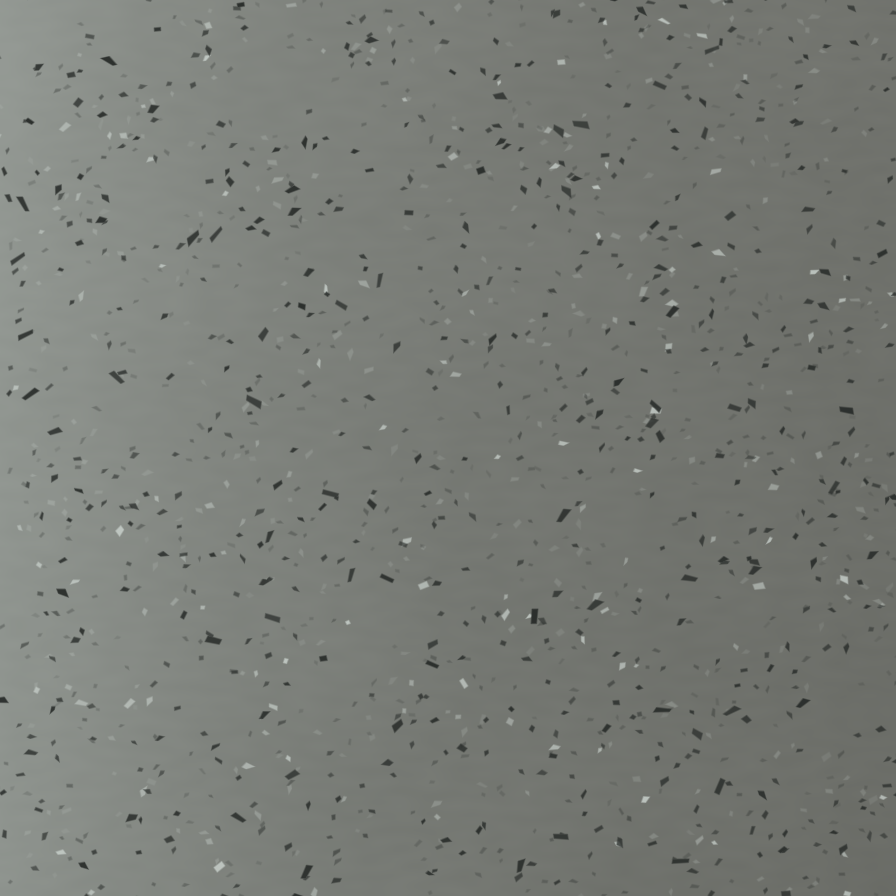
Reproduce this texture procedurally as a Shadertoy shader.

```glsl
const vec3 SHADE_SIDE = vec3(0.405, 0.410, 0.388);
const vec3 LIGHT_SIDE = vec3(0.567, 0.588, 0.567);
const vec3 DARK_CHIP = vec3(0.17, 0.185, 0.175);
const vec3 PALE_CHIP = vec3(0.76, 0.79, 0.77);
const float LIGHT_FALLOFF = 1.85;
const float VERTICAL_TILT = 0.022;
const float MOTTLE = 0.012;
const float CLUSTER_SCALE = 9.0;
const float CLUSTER_CONTRAST = 1.5;
const float MEAN_ANGLE = 0.25;
const float ANGLE_SPREAD = 2.3;
const float EDGE_SOFTNESS = 0.0013;

// Integer hash: three random values per cell
vec3 hash3(vec2 cell, float seed) {
    uvec3 v = uvec3(ivec3(vec3(cell, seed)) + 4096);
    v = v * 1664525u + 1013904223u;
    v.x += v.y * v.z; v.y += v.z * v.x; v.z += v.x * v.y;
    v ^= v >> 16u;
    v.x += v.y * v.z; v.y += v.z * v.x; v.z += v.x * v.y;
    return vec3(v >> 8u) / 16777216.0;
}

float cornerSlope(vec2 cell, vec2 offset) {
    float angle = 6.28318 * hash3(cell, 91.0).x;
    return dot(vec2(cos(angle), sin(angle)), offset);
}

float gradientNoise(vec2 p) {
    vec2 i = floor(p), f = fract(p);
    vec2 w = f * f * f * (f * (f * 6.0 - 15.0) + 10.0);
    vec2 e = vec2(1.0, 0.0);
    float low = mix(cornerSlope(i, f), cornerSlope(i + e, f - e), w.x);
    float high = mix(cornerSlope(i + e.yx, f - e.yx), cornerSlope(i + 1.0, f - 1.0), w.x);
    return mix(low, high, w.y);
}

// Distance to a skewed, tapering sliver
float chipDistance(vec2 p, vec2 halfSize, float skew) {
    p.x += p.y * skew;
    float halfWidth = halfSize.y * (1.0 + 0.45 * skew * p.x / halfSize.x);
    vec2 d = abs(p) - vec2(halfSize.x, halfWidth) + 0.0007;
    return length(max(d, 0.0)) + min(max(d.x, d.y), 0.0) - 0.0007;
}

// One layer of scattered chips; returns opacity
float chips(vec2 uv, float cells, float seed, float share, vec2 lengths, vec2 widths, vec2 opacity) {
    vec2 home = floor(uv * cells);
    float edge = max(EDGE_SOFTNESS, 0.7 / iResolution.y);
    float cover = 0.0;
    for (int y = -1; y <= 1; y++) {
        for (int x = -1; x <= 1; x++) {
            vec2 cell = home + vec2(x, y);
            vec3 place = hash3(cell, seed);
            vec3 form = hash3(cell, seed + 1.0);
            vec3 tone = hash3(cell, seed + 2.0);
            vec2 center = (cell + place.xy) / cells;
            float cluster = gradientNoise(center * CLUSTER_SCALE + 3.7);
            float density = share * max(0.1, 0.8 + 0.4 * center.x + CLUSTER_CONTRAST * cluster);
            if (place.z > density) continue;

            float angle = MEAN_ANGLE + ANGLE_SPREAD * (form.x - 0.5) * (0.4 + 0.9 * tone.z);
            float c = cos(angle), s = sin(angle);
            vec2 p = mat2(c, -s, s, c) * (uv - center);
            vec2 size = vec2(mix(lengths.x, lengths.y, form.y * form.y),
                             mix(widths.x, widths.y, form.z));
            float d = chipDistance(p, 0.5 * size, 1.6 * (tone.x - 0.5));
            float alpha = mix(opacity.x, opacity.y, tone.y);
            cover = max(cover, alpha * (1.0 - smoothstep(-edge, edge, d)));
        }
    }
    return cover;
}

void mainImage(out vec4 fragColor, in vec2 fragCoord) {
    vec2 uv = fragCoord / iResolution.xy;

    // Sheet lit from the left, with broad and streaky mottling
    float light = exp(-LIGHT_FALLOFF * uv.x);
    vec3 color = mix(SHADE_SIDE, LIGHT_SIDE, light);
    color += VERTICAL_TILT * (uv.y - 0.5);
    color += MOTTLE * gradientNoise(uv * 5.0 + 11.0);
    color += MOTTLE * gradientNoise(uv * vec2(28.0, 75.0));

    // Faint buried chips
    float buriedDark = chips(uv, 42.0, 10.0, 0.30, vec2(0.004, 0.009), vec2(0.0025, 0.004), vec2(0.12, 0.4));
    float buriedPale = chips(uv, 32.0, 20.0, 0.26, vec2(0.004, 0.011), vec2(0.003, 0.006), vec2(0.1, 0.3));
    color = mix(color, PALE_CHIP, buriedPale);
    color = mix(color, DARK_CHIP, buriedDark);

    // Clear surface chips
    float pale = chips(uv, 24.0, 30.0, 0.22, vec2(0.004, 0.012), vec2(0.003, 0.007), vec2(0.35, 0.95));
    float smallDark = chips(uv, 38.0, 40.0, 0.35, vec2(0.005, 0.010), vec2(0.003, 0.0052), vec2(0.5, 0.95));
    float largeDark = chips(uv, 22.0, 50.0, 0.25, vec2(0.008, 0.019), vec2(0.0042, 0.007), vec2(0.75, 1.0));
    color = mix(color, PALE_CHIP, pale);
    color = mix(color, DARK_CHIP, max(smallDark, largeDark));

    fragColor = vec4(color, 1.0);
}
```
